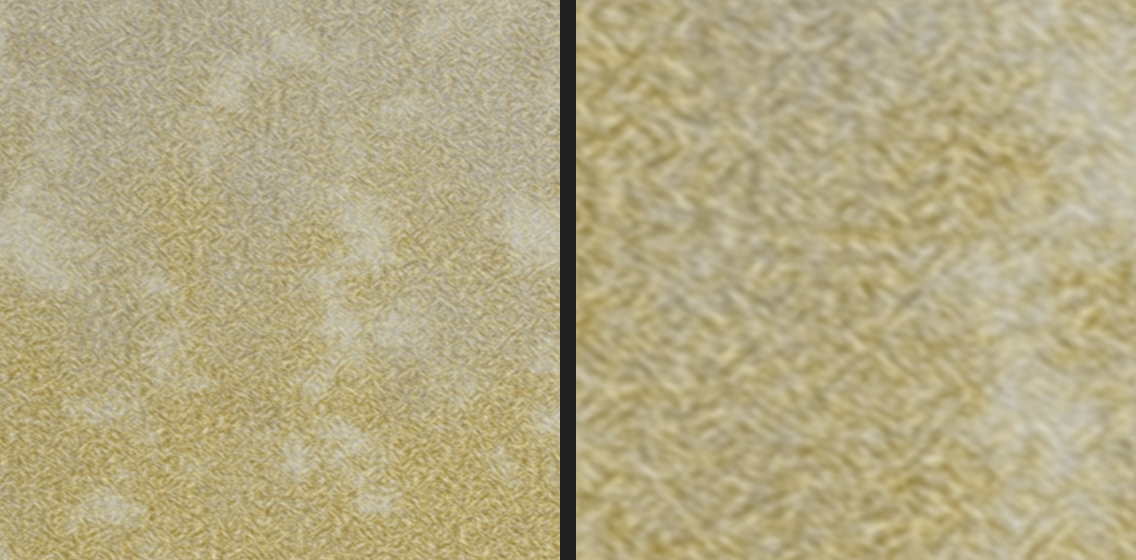
Left: the whole. Right: its middle third, enlarged.
Write a WebGL 2 fragment shader that draws this texture.

```glsl
#version 300 es
precision highp float;
// Weathered plaster: a warm grey wall that turns ochre towards the bottom,
// with chalky pale patches and a fine, slightly flattened diagonal grain.
// All layers are gradient noise; the grain blends two opposed slants.

uniform vec2 u_resolution;
out vec4 fragColor;

const vec3 WARM_GREY = vec3(0.692, 0.664, 0.563);
const vec3 OCHRE     = vec3(0.702, 0.642, 0.430);
const vec3 CHALK     = vec3(0.758, 0.742, 0.662);
const vec3 UMBER     = vec3(0.635, 0.580, 0.430);

// Integer hash of a lattice cell, giving a unit gradient
vec2 cellGradient(vec2 cell, uint seed) {
    uvec2 q = uvec2(ivec2(cell) + 4096);
    uint h = q.x * 1597334677u ^ q.y * 3812015801u ^ seed * 2654435769u;
    h = (h ^ (h >> 15u)) * 2246822519u;
    h = (h ^ (h >> 13u)) * 3266489917u;
    h ^= h >> 16u;
    float angle = float(h >> 8u) / 16777216.0 * 6.28318;
    return vec2(cos(angle), sin(angle));
}

// Gradient noise, roughly -0.7 to 0.7
float gradientNoise(vec2 p, uint seed) {
    vec2 cell = floor(p);
    vec2 f = p - cell;
    vec2 u = f * f * f * (f * (f * 6.0 - 15.0) + 10.0);
    float a = dot(cellGradient(cell, seed), f);
    float b = dot(cellGradient(cell + vec2(1, 0), seed), f - vec2(1, 0));
    float c = dot(cellGradient(cell + vec2(0, 1), seed), f - vec2(0, 1));
    float d = dot(cellGradient(cell + vec2(1, 1), seed), f - vec2(1, 1));
    return mix(mix(a, b, u.x), mix(c, d, u.x), u.y);
}

// Layered noise; each octave is turned to hide the lattice
float fbm(vec2 p, int octaves, float gain, uint seed) {
    float sum = 0.0;
    float amplitude = 1.0;
    for (int i = 0; i < octaves; i++) {
        sum += amplitude * gradientNoise(p, seed + uint(i));
        p = mat2(0.8, 0.6, -0.6, 0.8) * p * 2.0;
        amplitude *= gain;
    }
    return sum;
}

// Short flat strokes, leaning by the given slope
float slantedGrain(vec2 p, float slope, vec2 density, uint seed) {
    return gradientNoise(vec2(p.x, p.y + slope * p.x) * density, seed);
}

// Fine grain whose local lean wanders between the two slants
float grain(vec2 p) {
    float lean = smoothstep(-0.25, 0.25, gradientNoise(p * 32.0, 11u) + 0.04);
    float falling = slantedGrain(p, 0.6, vec2(72.0, 120.0), 21u);
    float rising = slantedGrain(p, -0.5, vec2(72.0, 120.0), 22u);
    float fine = slantedGrain(p, 0.2, vec2(135.0, 190.0), 23u);
    return mix(rising, falling, lean) + 0.45 * fine;
}

void main() {
    vec2 p = gl_FragCoord.xy / u_resolution.y;

    // Large stains and patches
    float stain = fbm(p * 4.0, 4, 0.55, 31u);
    float patches = fbm(p * vec2(5.0, 5.6) + 7.3, 5, 0.6, 41u);
    float smudge = fbm(p * 6.5 + 3.7, 4, 0.55, 51u);

    float warmth = smoothstep(0.95, -0.05, p.y + 0.55 * stain - 0.06 * p.x);
    float chalk = smoothstep(0.0, 0.65, patches);
    float dirt = smoothstep(0.1, 0.7, smudge) * (1.0 - chalk);

    vec3 colour = mix(WARM_GREY, OCHRE, warmth);
    colour = mix(colour, UMBER, 0.35 * dirt);
    colour = mix(colour, CHALK, 0.85 * chalk);

    // Broad light: a little dimmer at the upper left
    colour += 0.025 * (smoothstep(-0.2, 0.9, p.x - 0.5 * p.y + 0.25) - 0.35);

    // Grain shades warm in the hollows and is softer on the chalk
    float g = grain(p);
    float strength = mix(1.0, 0.55, chalk) * mix(0.9, 1.15, warmth);
    colour += g * strength * mix(vec3(0.17, 0.175, 0.19), vec3(0.17, 0.19, 0.25), warmth);

    // Faint colour drift between neighbouring grains
    float tint = gradientNoise(p * vec2(60.0, 75.0), 61u);
    colour += tint * vec3(0.02, 0.0, -0.07);

    fragColor = vec4(clamp(colour, 0.0, 1.0), 1.0);
}
```
